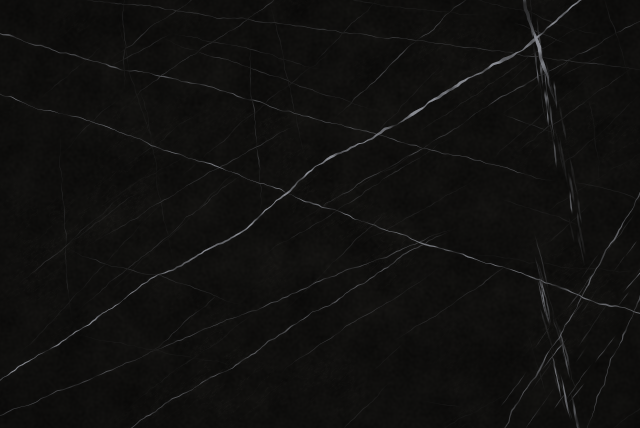
A Shadertoy shader for this texture:

```glsl
const vec3 STONE = vec3(0.058, 0.056, 0.051);
const vec3 CALCITE = vec3(0.57, 0.58, 0.61);

vec2 hash2(vec2 q) {
    vec3 h = fract(q.xyx * vec3(0.1031, 0.1030, 0.0973));
    h += dot(h, h.yzx + 33.33);
    return fract((h.xx + h.yz) * h.zy);
}

float gradientDot(vec2 cell, vec2 offset) {
    return dot(hash2(cell + 57.0) * 2.0 - 1.0, offset);
}

float gradientNoise(vec2 q) {
    vec2 i = floor(q), f = fract(q), e = vec2(1.0, 0.0);
    vec2 u = f * f * f * (f * (f * 6.0 - 15.0) + 10.0);
    float low = mix(gradientDot(i, f), gradientDot(i + e.xy, f - e.xy), u.x);
    float high = mix(gradientDot(i + e.yx, f - e.yx), gradientDot(i + e.xx, f - e.xx), u.x);
    return mix(low, high, u.y);
}

float fbm(vec2 q) {
    float sum = 0.0, gain = 0.6;
    for (int i = 0; i < 5; i++) {
        sum += gain * gradientNoise(q);
        q = mat2(1.6, 1.2, -1.2, 1.6) * q + 7.3;
        gain *= 0.7;
    }
    return sum;
}

// Box-filtered coverage of a line, stable below one pixel
float lineCoverage(float d, float halfWidth) {
    vec2 edges = (vec2(halfWidth, -halfWidth) - d) * iResolution.y + 0.5;
    edges = clamp(edges, 0.0, 1.0);
    return edges.x - edges.y;
}

// Wandering vein from a to b; widths holds the half width at each end
float vein(vec2 p, vec2 a, vec2 b, vec2 widths, float wobble, float seed) {
    float len = distance(a, b);
    vec2 axis = (b - a) / len, q = p - a;
    float along = dot(q, axis);
    float across = q.x * axis.y - q.y * axis.x;
    if (abs(across) > wobble + 0.025 || along < 0.0 || along > len) return 0.0;

    float row = seed * 3.37 + 0.4;
    float jitter = min(0.008, 0.03 * len);
    across += wobble * gradientNoise(vec2(along * 4.0, row));
    across += jitter * gradientNoise(vec2(along * 18.0, row + 40.0));
    across += 0.4 * jitter * gradientNoise(vec2(along * 65.0, row + 80.0));

    float swell = max(0.25, 0.85 + 1.4 * gradientNoise(vec2(along * 24.0, row + 120.0)));
    float breaks = 0.75 + 1.3 * gradientNoise(vec2(along * 34.0, row + 160.0));
    float fade = min(0.3 * len, 0.15);
    float taper = smoothstep(0.0, fade, along) * (1.0 - smoothstep(len - fade, len, along));
    float halfWidth = mix(widths.x, widths.y, along / len) * swell * (0.4 + 0.6 * taper);
    float core = lineCoverage(abs(across), halfWidth);
    float halo = 0.04 * exp(-abs(across) / 0.004);
    return (core * clamp(breaks, 0.15, 1.0) + halo) * taper;
}

// Short splinters scattered along a fracture from a to b
float splinters(vec2 p, vec2 a, vec2 b, float spread, float tilt, float halfWidth, float seed) {
    float ink = 0.0;
    vec2 axis = normalize(b - a), side = vec2(axis.y, -axis.x);
    for (int i = 0; i < 24; i++) {
        vec2 r = hash2(vec2(float(i) + 3.0, seed));
        vec2 s = hash2(vec2(float(i) + 43.0, seed));
        vec2 center = mix(a, b, (float(i) + r.x) / 24.0) + side * spread * (r.y - 0.5);
        vec2 reach = (axis + side * (tilt + 0.12 * (s.x - 0.5))) * mix(0.025, 0.075, s.y);
        float strength = mix(0.12, 0.75, s.x * s.x);
        ink = max(ink, strength * vein(p, center - reach, center + reach, vec2(halfWidth), 0.006, seed + float(i)));
    }
    return ink;
}

// Faint hairlines in three directions: rising, falling and steep
float hairlines(vec2 p, float aspect) {
    float ink = 0.0;
    for (int i = 0; i < 60; i++) {
        float id = float(i);
        vec2 r = hash2(vec2(id, 11.0)), s = hash2(vec2(id, 71.0)), t = hash2(vec2(id, 131.0));
        float angle = t.x < 0.55 ? 0.65 : (t.x < 0.8 ? -0.22 : -1.4);
        angle += 0.3 * (s.x - 0.5);
        vec2 center = r * vec2(aspect, 1.0);
        vec2 reach = vec2(cos(angle), sin(angle)) * mix(0.05, 0.32, s.y);
        float strength = mix(0.08, 0.32, t.y * t.y);
        ink = max(ink, strength * vein(p, center - reach, center + reach, vec2(0.0008), 0.018, id + 20.0));
    }
    return ink;
}

float mainVeins(vec2 p) {
    float ink = 0.9 * vein(p, vec2(1.50, 1.09), vec2(-0.12, 0.03), vec2(0.0032, 0.0010), 0.040, 1.0);
    ink = max(ink, 0.50 * vein(p, vec2(-0.12, 0.95), vec2(1.33, 0.57), vec2(0.0013, 0.0008), 0.015, 2.0));
    ink = max(ink, 0.75 * vein(p, vec2(-0.10, 0.82), vec2(1.62, 0.22), vec2(0.0006, 0.0016), 0.022, 3.0));
    ink = max(ink, 0.55 * vein(p, vec2(1.08, 0.48), vec2(0.20, -0.06), vec2(0.0012), 0.025, 4.0));
    ink = max(ink, 0.45 * vein(p, vec2(1.08, 0.475), vec2(-0.10, -0.01), vec2(0.0010), 0.020, 5.0));
    ink = max(ink, 0.38 * vein(p, vec2(1.60, 1.02), vec2(0.70, 0.48), vec2(0.0010), 0.018, 6.0));
    ink = max(ink, 0.32 * vein(p, vec2(0.15, 1.01), vec2(1.55, 0.83), vec2(0.0009), 0.018, 7.0));
    ink = max(ink, 0.40 * vein(p, vec2(1.15, 1.05), vec2(0.76, 0.71), vec2(0.0010), 0.015, 8.0));
    ink = max(ink, 0.60 * vein(p, vec2(1.55, 0.63), vec2(1.14, -0.06), vec2(0.0016), 0.020, 9.0));
    ink = max(ink, 0.50 * vein(p, vec2(1.54, 0.44), vec2(1.35, -0.06), vec2(0.0012), 0.015, 10.0));
    return max(ink, 0.9 * vein(p, vec2(1.195, 1.10), vec2(1.305, 0.74), vec2(0.0050, 0.0030), 0.012, 11.0));
}

// Ghostly scratches stretched along the rising direction
float wisps(vec2 p) {
    vec2 q = mat2(0.8, -0.6, 0.6, 0.8) * p * vec2(7.0, 22.0);
    float ridge = exp(-abs(fbm(q)) / 0.03);
    return ridge * smoothstep(-0.1, 0.35, gradientNoise(p * 5.0 + 9.0));
}

void mainImage(out vec4 fragColor, in vec2 fragCoord) {
    float aspect = iResolution.x / iResolution.y;
    vec2 p = fragCoord / iResolution.y;

    // Dark ground with soft clouds, fine grain and wisps
    float clouds = fbm(p * 9.0 + 2.0), grain = gradientNoise(p * 110.0);
    vec3 color = STONE * (1.0 + 0.65 * clouds + 0.28 * grain + 0.30 * wisps(p));
    vec2 centered = fragCoord / iResolution.xy - 0.5;
    color *= 1.06 - 0.35 * dot(centered, centered);

    // Veins, hairlines and the splintered fractures on the right
    float ink = max(mainVeins(p), hairlines(p, aspect));
    ink = max(ink, splinters(p, vec2(1.25, 0.94), vec2(1.36, 0.40), 0.040, 0.05, 0.0020, 200.0));
    ink = max(ink, splinters(p, vec2(1.26, 0.39), vec2(1.34, 0.00), 0.035, -0.06, 0.0018, 240.0));
    ink = max(ink, splinters(p, vec2(1.50, 0.46), vec2(1.24, 0.02), 0.150, 0.10, 0.0010, 280.0));

    fragColor = vec4(mix(color, CALCITE, clamp(ink, 0.0, 1.0)), 1.0);
}
```
